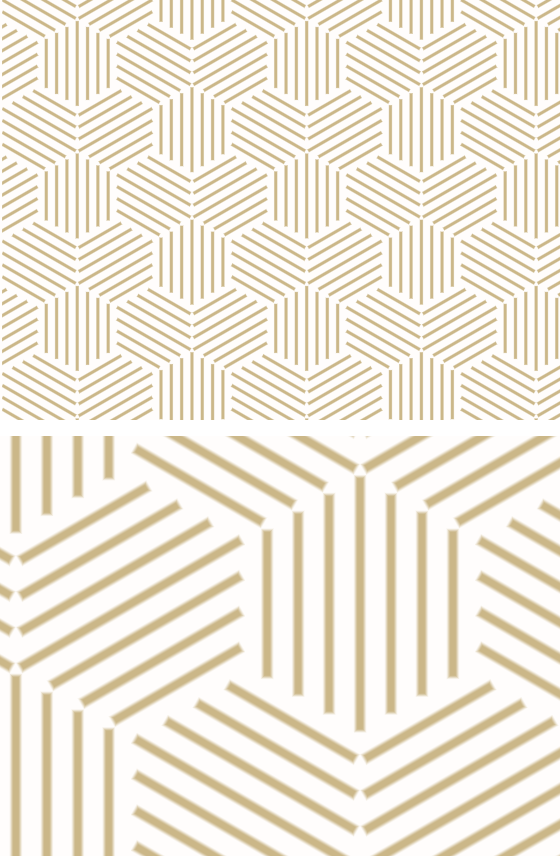
Top: the whole. Bottom: its middle third, enlarged.
Write a Shadertoy shader that draws this pattern.

```glsl
// Gold strokes on near-white: a honeycomb of pointy-top hexagons, each hatched
// with seven parallel bars. The bar direction cycles through three angles,
// 60 degrees apart, so that neighbouring cells read as a woven lattice.

const float SQRT3 = 1.7320508;

// Layout, in canvas heights
const float CELL_WIDTH  = 0.1821;
const vec2  ANCHOR      = vec2(0.7302, 0.5335);  // centre of one upright cell
const float LEFT_MARGIN = 0.0052;

// Bars, in cell widths
const float BAR_SPACING    = 0.1349;
const float BAR_HALF_WIDTH = 0.0200;
const float BAR_INSET      = 0.0229;
const float BARS_PER_SIDE  = 3.0;
const float MIN_SOFTNESS   = 0.011;

const vec3 PAPER = vec3(1.0, 0.993, 0.990);
const vec3 GOLD  = vec3(0.795, 0.717, 0.535);

// Centre of the unit-width hexagon containing p
vec2 hexCenter(vec2 p) {
    vec2 period = vec2(1.0, SQRT3);
    vec2 a = floor(p / period + 0.5) * period;
    vec2 b = (floor(p / period) + 0.5) * period;
    vec2 da = p - a, db = p - b;
    return dot(da, da) < dot(db, db) ? a : b;
}

// Which of the three bar directions the cell uses: 0, 1 or 2
float hexDirection(vec2 center) {
    float row = floor(center.y * 2.0 / SQRT3 + 0.5);
    float column = floor(center.x - 0.5 * row + 0.5);
    return mod(column - row, 3.0);
}

// Signed distance to the bars, for a cell whose bars run along the y axis
float barsDistance(vec2 p) {
    float index = clamp(floor(p.x / BAR_SPACING + 0.5), -BARS_PER_SIDE, BARS_PER_SIDE);
    float offset = index * BAR_SPACING;
    float halfLength = (1.0 - abs(offset)) / SQRT3 - BAR_INSET;
    return max(abs(p.x - offset) - BAR_HALF_WIDTH, abs(p.y) - halfLength);
}

// Turns p clockwise, which turns the drawn shape counter-clockwise
vec2 rotate(vec2 p, float angle) {
    float c = cos(angle), s = sin(angle);
    return vec2(c * p.x + s * p.y, c * p.y - s * p.x);
}

void mainImage(out vec4 fragColor, in vec2 fragCoord) {
    vec2 uv = fragCoord / iResolution.y;
    float pixel = 1.0 / iResolution.y;

    // Find the cell and its local, rotated frame
    vec2 p = (uv - ANCHOR) / CELL_WIDTH;
    vec2 center = hexCenter(p);
    float angle = hexDirection(center) * radians(60.0);
    float dist = barsDistance(rotate(p - center, angle));

    // Antialiased ink, kept clear of the left margin
    float softness = max(MIN_SOFTNESS, 0.75 * pixel / CELL_WIDTH);
    float ink = 1.0 - smoothstep(-softness, softness, dist);
    ink *= smoothstep(-0.5 * pixel, 0.5 * pixel, uv.x - LEFT_MARGIN);

    fragColor = vec4(mix(PAPER, GOLD, ink), 1.0);
}
```
